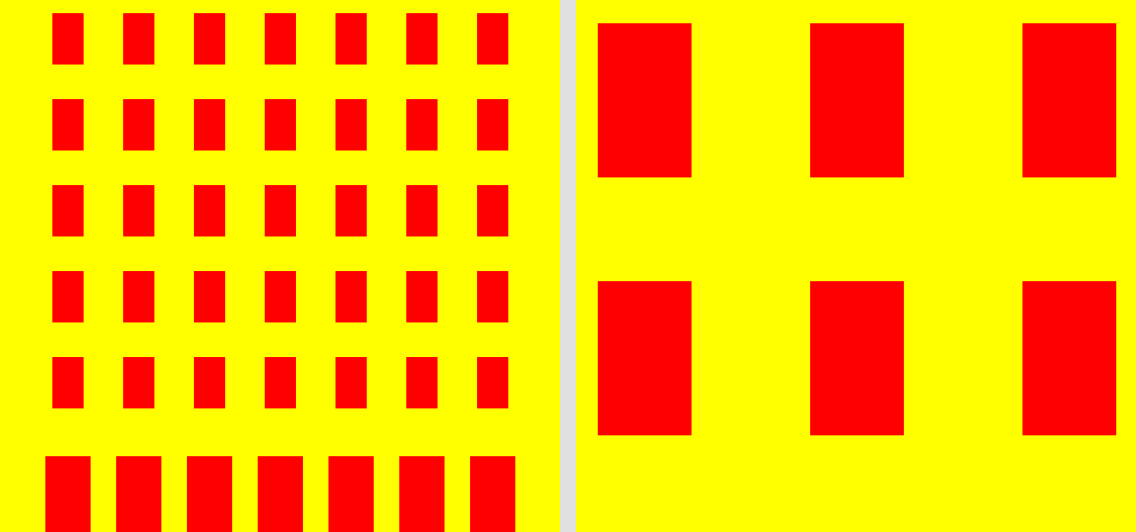
Left: the whole. Right: its middle third, enlarged.
Give the GLSL for this pattern, as a Shadertoy shader.

```glsl
// Flat facade: five rows of seven red windows above seven red doors on yellow.

// Antialiased coverage of a box; offset and half size are in canvas fractions.
float boxCoverage(vec2 offset, vec2 halfSize) {
    vec2 edge = (halfSize - abs(offset)) * iResolution.xy;
    vec2 cover = clamp(edge + 0.5, 0.0, 1.0);
    return cover.x * cover.y;
}

// Offset from the nearest of (2 * reach + 1) evenly spaced centers.
float repeatOffset(float p, float spacing, float reach) {
    return p - spacing * clamp(round(p / spacing), -reach, reach);
}

void mainImage(out vec4 fragColor, in vec2 fragCoord) {
    vec2 uv = fragCoord / iResolution.xy;

    // Seven columns shared by windows and doors
    float columnX = repeatOffset(uv.x - 0.5006, 0.1264, 3.0);

    // Five window rows
    float rowY = repeatOffset(uv.y - 0.6038, 0.1616, 2.0);
    float windows = boxCoverage(vec2(columnX, rowY), vec2(0.0279, 0.0483));

    // Doors run off the bottom edge
    float doors = boxCoverage(vec2(columnX, uv.y), vec2(0.0404, 0.1425));

    vec3 yellow = vec3(1.0, 1.0, 0.0);
    vec3 red = vec3(1.0, 0.0, 0.0);
    fragColor = vec4(mix(yellow, red, max(windows, doors)), 1.0);
}
```
